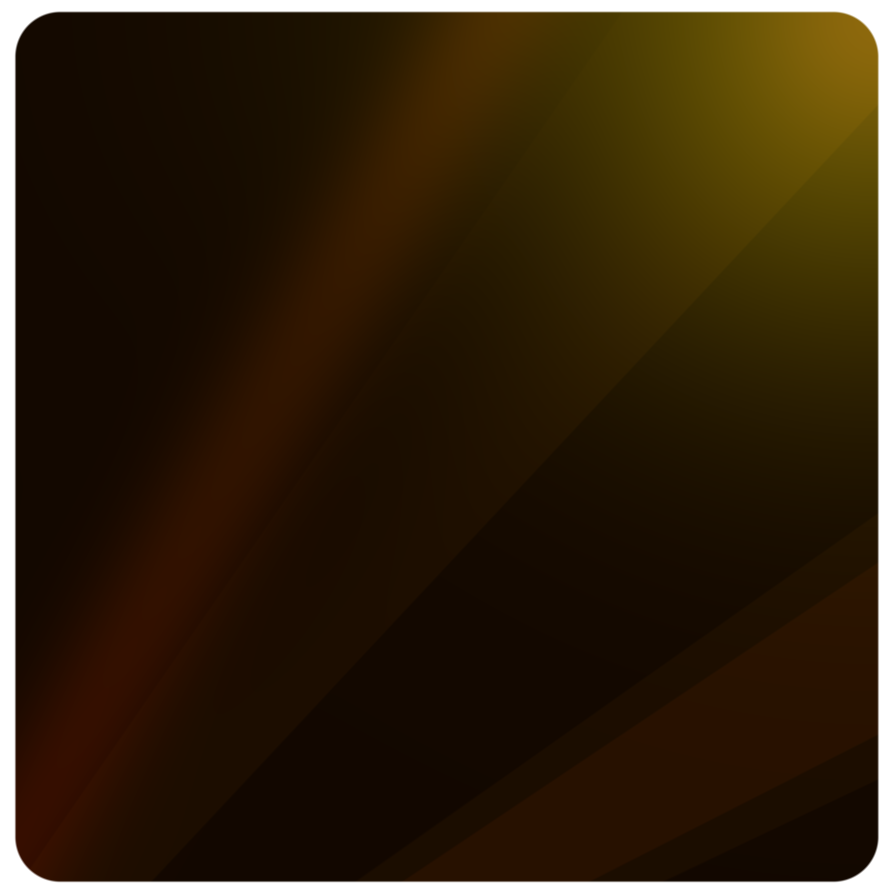
Reproduce this background procedurally as a three.js fragment shader.

```glsl
varying vec2 vUv;

const float EDGE = 0.0015;

// Signed distance to the line a-b, positive on its left side
float lineSide(vec2 p, vec2 a, vec2 b) {
  vec2 d = normalize(b - a);
  return d.x * (p.y - a.y) - d.y * (p.x - a.x);
}

float fillMask(float dist, float soft) {
  return smoothstep(-soft, soft, dist);
}

// Area between a lower line and an upper line
float wedge(vec2 p, vec2 lowA, vec2 lowB, vec2 highA, vec2 highB) {
  return fillMask(lineSide(p, lowA, lowB), EDGE)
       * fillMask(-lineSide(p, highA, highB), EDGE);
}

float radialGlow(vec2 p, vec2 center, float radius) {
  vec2 d = (p - center) / radius;
  return exp(-dot(d, d));
}

float softStreak(vec2 p, vec2 a, vec2 b, float width) {
  float d = lineSide(p, a, b) / width;
  return exp(-d * d);
}

float roundedBox(vec2 p, vec2 center, vec2 halfSize, float radius) {
  vec2 q = abs(p - center) - halfSize + radius;
  return length(max(q, 0.0)) + min(max(q.x, q.y), 0.0) - radius;
}

void main() {
  vec2 p = vUv;

  // Dark ground with a golden corner glow
  vec2 glowCenter = vec2(0.978, 0.988);
  vec3 color = vec3(0.072, 0.029, 0.0);
  color += vec3(0.35, 0.33, 0.01) * radialGlow(p, glowCenter, 0.375);
  color += vec3(0.10, 0.03, 0.04) * radialGlow(p, glowCenter, 0.13);
  color += vec3(0.018, 0.022, 0.0) * radialGlow(p, vec2(0.45, 1.0), 0.35);

  // Blurred ember streak, redder towards the bottom
  float streak = softStreak(p, vec2(0.052, 0.115), vec2(0.553, 0.987), 0.073);
  vec3 ember = mix(vec3(0.14, 0.025, 0.0), vec3(0.11, 0.045, 0.0),
                   smoothstep(0.0, 0.6, p.y));
  color += ember * streak;

  // Broad diagonal beam, stronger along its lower edge
  vec2 broadLowA = vec2(0.169, 0.016);
  vec2 broadLowB = vec2(0.980, 0.883);
  float broad = wedge(p, broadLowA, broadLowB,
                      vec2(0.065, 0.076), vec2(0.690, 0.980));
  float fade = smoothstep(0.22, 0.0, lineSide(p, broadLowA, broadLowB));
  color += vec3(0.038, 0.022, 0.0) * broad * mix(0.3, 1.0, fade);

  // Nested beams in the lower right
  float outer = wedge(p, vec2(0.740, 0.016), vec2(0.980, 0.130),
                      vec2(0.397, 0.016), vec2(0.980, 0.427));
  float inner = wedge(p, vec2(0.658, 0.016), vec2(0.980, 0.180),
                      vec2(0.449, 0.016), vec2(0.980, 0.372));
  color += vec3(0.034, 0.020, 0.0) * outer;
  color += vec3(0.047, 0.016, 0.0) * inner;

  // Rounded card on white
  float card = roundedBox(p, vec2(0.4987, 0.5013), vec2(0.4815, 0.4853), 0.05);
  color = mix(vec3(1.0), color, fillMask(-card, EDGE));
  gl_FragColor = vec4(color, 1.0);
}
```
